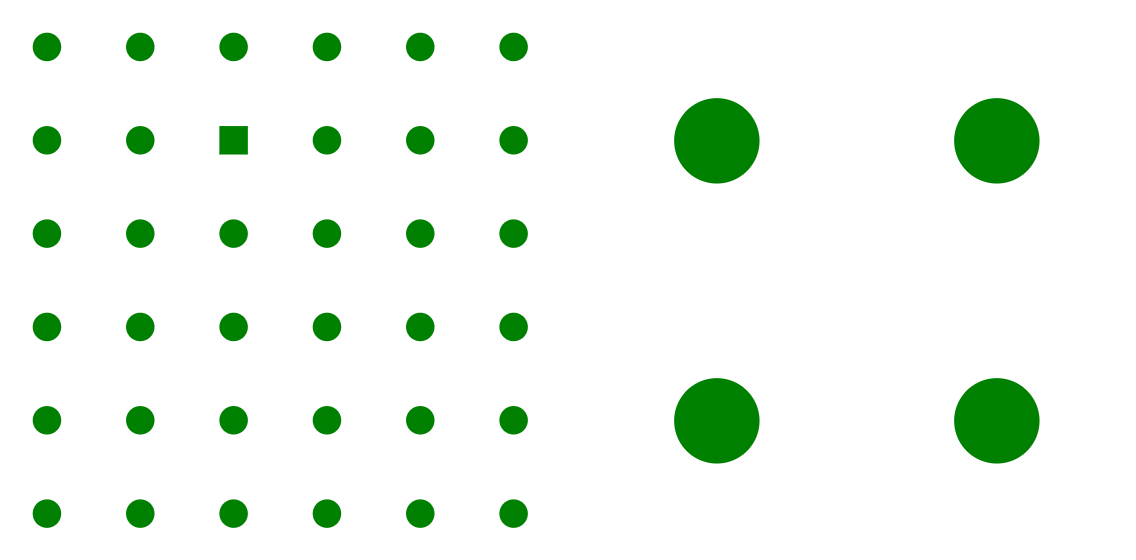
Left: the whole. Right: its middle third, enlarged.
Reproduce this pattern procedurally as a WebGL 2 fragment shader.

```glsl
#version 300 es
precision highp float;
// Six by six grid of green dots on white, with one dot swapped for a square.

#define REPEATS 6.0
#define HALF_SIZE 0.1525
#define SHAPE_CENTER vec2(0.503, 0.497)
#define SQUARE_CELL vec2(2.0, 4.0)
#define PAPER_COLOR vec3(1.0)
#define DOT_COLOR vec3(0.0, 0.502, 0.0)

uniform vec2 u_resolution;
out vec4 fragColor;

float circleDistance(vec2 p, float radius) {
    return length(p) - radius;
}

float squareDistance(vec2 p, float halfSide) {
    vec2 d = abs(p) - halfSide;
    return length(max(d, 0.0)) + min(max(d.x, d.y), 0.0);
}

void main() {
    // Split the canvas into whole cells
    vec2 grid = gl_FragCoord.xy / u_resolution * REPEATS;
    vec2 cell = floor(grid);
    vec2 local = fract(grid) - SHAPE_CENTER;

    // One cell holds the square, all others a dot
    bool isSquare = all(lessThan(abs(cell - SQUARE_CELL), vec2(0.5)));
    float dist = isSquare ? squareDistance(local, HALF_SIZE)
                          : circleDistance(local, HALF_SIZE);

    // Edge one pixel wide, measured in cell units
    float pixel = REPEATS / min(u_resolution.x, u_resolution.y);
    float coverage = clamp(0.5 - dist / pixel, 0.0, 1.0);
    fragColor = vec4(mix(PAPER_COLOR, DOT_COLOR, coverage), 1.0);
}
```
